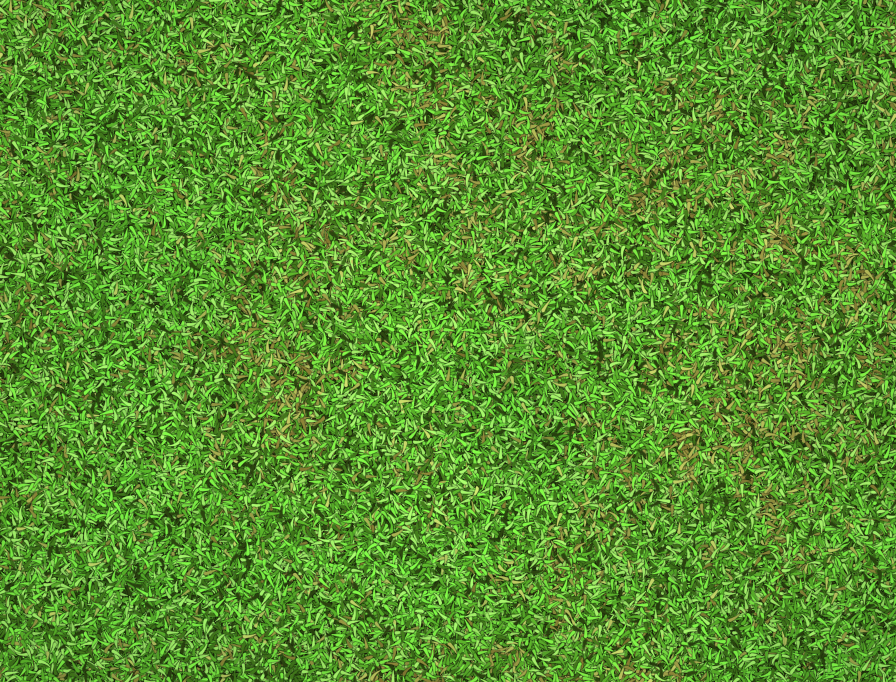
Write a WebGL 2 fragment shader that draws this texture.

```glsl
#version 300 es
precision highp float;
// Short mown lawn seen from above: layers of tiny bent blades on jittered,
// rotated grids, each with a soft shadow, over dark soil. Slow noise adds
// dry straw-coloured patches and gentle changes of light.

uniform vec2 u_resolution;
out vec4 outColor;

const int LAYERS = 8;
const float CELL_SIZE = 0.0116;   // grid spacing, in canvas heights

float hash(vec2 p) {
  return fract(sin(dot(p, vec2(127.1, 311.7))) * 43758.5453);
}

mat2 rotation(float angle) {
  float c = cos(angle), s = sin(angle);
  return mat2(c, s, -s, c);
}

float valueNoise(vec2 p) {
  vec2 i = floor(p), f = fract(p);
  f = f * f * (3.0 - 2.0 * f);
  float low = mix(hash(i), hash(i + vec2(1.0, 0.0)), f.x);
  float high = mix(hash(i + vec2(0.0, 1.0)), hash(i + vec2(1.0)), f.x);
  return mix(low, high, f.y);
}

float fractalNoise(vec2 p) {
  float sum = 0.0, weight = 0.5;
  for (int i = 0; i < 4; i++) {
    sum += weight * valueNoise(p);
    p = rotation(0.6) * p * 2.1 + 7.3;
    weight *= 0.5;
  }
  return sum / 0.9375;
}

// Distance to a bent, pointed blade lying along x
float bladeDistance(vec2 p, float halfLength, float halfWidth, float bend) {
  p.y += bend * (p.x * p.x - 0.2);
  float along = clamp(p.x, -halfLength, halfLength);
  float taper = 1.0 - 0.75 * (along / halfLength * 0.5 + 0.5);
  return length(p - vec2(along, 0.0)) - halfWidth * taper;
}

// Blade colour from a random tone; dry blades turn to brown, olive or straw
vec3 bladeColor(float tone, float kind, float dryness) {
  vec3 color = vec3(0.14, 0.22, 0.05);
  if (tone > 0.08) color = vec3(0.22, 0.40, 0.09);
  if (tone > 0.20) color = vec3(0.30, 0.59, 0.14);
  if (tone > 0.46) color = vec3(0.42, 0.80, 0.23);
  if (tone > 0.74) color = vec3(0.54, 0.80, 0.35);
  if (kind < dryness) {
    color = mix(vec3(0.42, 0.40, 0.16), vec3(0.66, 0.73, 0.36), tone);
  }
  return color;
}

// Paints one layer of blades over the colour below it
vec3 paintLayer(vec3 color, vec2 uv, float layer, float dryness, float pixel) {
  vec2 p = rotation(layer * 1.13) * uv / CELL_SIZE + layer * 17.7;
  vec2 home = floor(p);
  float soft = 0.8 * pixel / CELL_SIZE;
  for (int y = -1; y <= 1; y++) {
    for (int x = -1; x <= 1; x++) {
      vec2 cell = home + vec2(x, y);
      vec2 seed = cell + layer * 31.0;
      vec2 jitter = vec2(hash(seed + 1.7), hash(seed + 5.3));
      float angle = 6.2832 * hash(seed + 9.1);
      float size = hash(seed + 13.9);
      float bend = 0.6 * (hash(seed + 21.3) - 0.5);
      vec2 q = rotation(angle) * (p - cell - 0.12 - 0.76 * jitter);
      float d = bladeDistance(q, mix(0.4, 0.78, size), mix(0.20, 0.23, size), bend);

      float shadow = 1.0 - smoothstep(0.0, 0.20, d);
      color *= 1.0 - 0.33 * shadow;
      float tone = hash(seed + 27.7);
      vec3 blade = bladeColor(tone, hash(seed + 33.1), dryness);
      blade *= 0.97 + 0.16 * size;
      color = mix(color, blade, 1.0 - smoothstep(-soft, soft, d));
    }
  }
  return color;
}

void main() {
  vec2 uv = gl_FragCoord.xy / u_resolution.y;
  float pixel = 1.0 / u_resolution.y;

  // Dry patches: broad areas broken up by smaller tufts
  float broad = fractalNoise(uv * 5.0 + 3.1);
  float tufts = fractalNoise(uv * 22.0 + 11.0);
  float dryness = 0.07 + 0.5 * smoothstep(0.45, 0.85, 0.45 * broad + 0.55 * tufts);

  // Dark soil, then blades from the bottom up
  vec3 color = mix(vec3(0.13, 0.20, 0.05), vec3(0.26, 0.20, 0.08), tufts * 0.6);
  for (int i = 0; i < LAYERS; i++) {
    color = paintLayer(color, uv, float(i), dryness, pixel);
  }

  // Uneven growth and a slight fall of light towards the corners
  vec2 centered = gl_FragCoord.xy / u_resolution - 0.5;
  float light = 1.11 - 0.20 * dot(centered, centered);
  light *= 0.94 + 0.12 * fractalNoise(uv * 5.0 + 23.0);
  vec3 tint = mix(vec3(0.97, 1.01, 0.99), vec3(1.06, 0.99, 1.0), broad);
  outColor = vec4(clamp(color * light * tint, 0.0, 1.0), 1.0);
}
```
